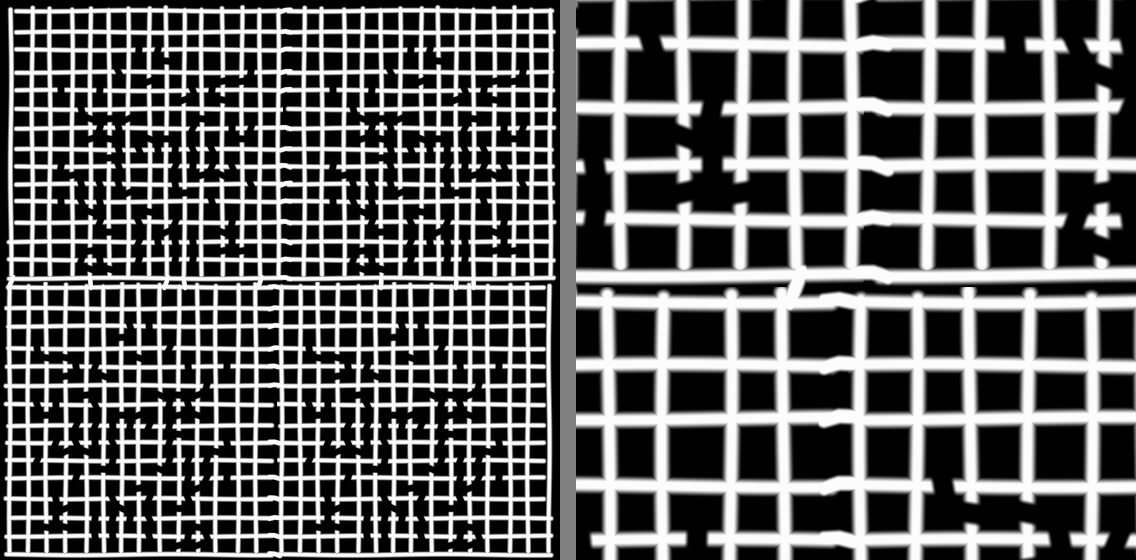
Left, the full canvas; right, a detail of the centre.
Reproduce this pattern procedurally as a WebGL 2 fragment shader.

```glsl
#version 300 es
precision highp float;
// Two by two panels of an uneven, soft white lattice on black. Lines are
// capsule distances broken by hashed doorways; the lower panels are the upper
// ones mirrored, and short brush strokes bridge the seams between panels.

#define STEP_X 48.57      // panel shift across, in percent of the canvas
#define STEP_Y 49.35      // panel shift down
#define SEAM vec2(50.45, 50.4)
#define LINE_CORE 0.17    // half width that stays white
#define LINE_EDGE 0.63    // half width where the line fades out
#define GAP_HALF 0.62
#define GAP_CHANCE 0.26
#define WOBBLE 0.10
#define STROKE_HALF 0.43
#define H_STROKES 0.76    // share of rows bridged
#define V_STROKES 0.40    // share of columns bridged

out vec4 fragColor;
uniform vec2 u_resolution;

const vec3 INK = vec3(0.99);
const vec3 GROUND = vec3(0.003);
const int COUNT = 15;
// Uneven spacing of the lattice, shared by rows and columns.
const float LINES[COUNT] = float[COUNT](1.95, 5.75, 8.9, 12.9, 16.15, 19.5,
    22.9, 26.7, 29.7, 32.9, 36.0, 39.7, 43.2, 46.4, 49.7);

float hash(vec2 p) {
    vec3 q = fract(vec3(p.xyx) * vec3(0.1031, 0.1030, 0.0973));
    q += dot(q, q.yzx + 33.33);
    return fract((q.x + q.y) * q.z);
}

float segmentDistance(vec2 p, vec2 a, vec2 b) {
    vec2 ab = b - a;
    return length(p - a - ab * clamp(dot(p - a, ab) / dot(ab, ab), 0.0, 1.0));
}

// Soft line along p.x at height pos.
float softLine(vec2 p, float pos, float from, float to, float seed) {
    pos += WOBBLE * sin(p.x * 0.19 + seed * 2.3);
    float d = segmentDistance(p, vec2(from, pos), vec2(to, pos));
    return 1.0 - smoothstep(LINE_CORE, LINE_EDGE, d);
}

// Zero inside a doorway in the middle of a cell, one elsewhere.
float doorway(vec2 p, float pos, int cell, vec2 id) {
    if (hash(id) > GAP_CHANCE) return 1.0;
    float middle = 0.5 * (LINES[cell] + LINES[cell + 1]);
    float slant = (hash(id + 41.0) - 0.5) * (p.y - pos);
    return smoothstep(GAP_HALF - 0.17, GAP_HALF + 0.17, abs(p.x - middle - slant));
}

float lattice(vec2 p, float rightPanel) {
    ivec2 cell = ivec2(0);
    for (int i = 1; i < COUNT - 1; i++) {
        if (p.x > LINES[i]) cell.x = i;
        if (p.y > LINES[i]) cell.y = i;
    }
    float ink = 0.0;
    for (int i = 0; i < COUNT; i++) {
        float id = float(i), pos = LINES[i];
        float start = i > 11 && rightPanel < 0.5 ? 1.6 : 2.9;
        float row = softLine(p, pos, start, 49.8 + 0.6 * hash(vec2(id, 7.0)), id);
        float column = softLine(p.yx, pos, 1.9 - 0.6 * hash(vec2(id, 3.0)), 49.1, id + 5.0);
        // Doorways keep clear of the rim.
        if (i > 1 && i < COUNT - 1 && cell.x > 1 && cell.x < 13)
            row *= doorway(p, pos, cell.x, vec2(id, cell.x));
        if (i > 2 && i < 13 && cell.y > 1)
            column *= doorway(p.yx, pos, cell.y, vec2(id + 60.0, cell.y));
        // The first column of the inner panel is wiped away.
        if (i == 0 && rightPanel > 0.5) column = 0.0;
        ink = max(ink, max(row, column));
    }
    return ink;
}

// Brush strokes joining neighbouring panels.
float bridges(vec2 p, vec2 folded, float lower) {
    float d = 100.0;
    for (int i = 0; i < COUNT; i++) {
        float id = float(i), pos = LINES[i];
        float y = pos + lower * STEP_Y;
        float lean = hash(vec2(id, 11.0 + lower)) - 0.5;
        if (hash(vec2(id, 23.0 + lower)) < H_STROKES) {
            vec2 bend = vec2(51.0, y - 0.15);
            d = min(d, segmentDistance(folded, vec2(50.0, y + 0.5 * lean), bend));
            d = min(d, segmentDistance(folded, bend, vec2(51.9, y - 0.5 * lean)));
        }
        for (float side = 0.0; side < 2.0; side++) {
            if (hash(vec2(id, 31.0 + side)) > V_STROKES) continue;
            float x = pos + side * STEP_X;
            float tilt = 1.3 * (hash(vec2(id, 47.0 + side)) - 0.35);
            d = min(d, segmentDistance(p, vec2(x + 0.5 * tilt, 49.5), vec2(x - 0.5 * tilt, 51.4)));
        }
    }
    return 1.0 - smoothstep(STROKE_HALF - 0.14, STROKE_HALF + 0.14, d);
}

void main() {
    vec2 uv = gl_FragCoord.xy / u_resolution;
    vec2 p = 100.0 * vec2(uv.x, 1.0 - uv.y);
    float lower = step(SEAM.y, p.y);
    // Mirror the lower half, then bring each panel home.
    vec2 folded = vec2(mix(p.x, 100.0 - p.x, lower), p.y);
    float right = step(SEAM.x, folded.x);
    vec2 local = folded - vec2(right * STEP_X, lower * STEP_Y);
    float ink = max(lattice(local, right), bridges(p, folded, lower));
    fragColor = vec4(mix(GROUND, INK, ink), 1.0);
}
```
